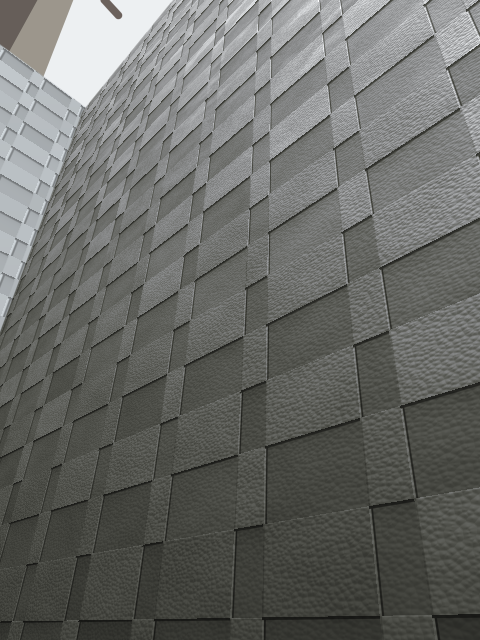
Give the GLSL for this texture, as a Shadertoy shader.

```glsl
// A tall stone-clad wall seen from below in two-point perspective: wide and narrow columns
// alternate raised and sunken tiles like a checkerboard. Each wall is unprojected through
// its vanishing points, then lit with lips, side faces, cellular grain and layered sines.

#define ZENITH vec2(0.4336, 1.6406)   // vanishing point of the uprights
#define LEFT_VP vec2(-0.527, 0.0208)  // vanishing point of the main wall
#define RIGHT_VP vec2(1.2344, 0.0208) // vanishing point of the side wall
#define NARROW 0.256                  // narrow column, share of a column pair
#define CORNER_U -7.11                // main wall left end, in column pairs
#define ROOF_V 25.8                   // main wall top, in rows
#define GRAIN 21.0                    // stone pits per row height
#define TILE_VARIATION 0.13
#define SUNKEN_TONE 0.87

vec2 hash2(vec2 p) {
    return fract(sin(vec2(dot(p, vec2(127.1, 311.7)), dot(p, vec2(269.5, 183.3)))) * 4375.85);
}

// Distance to the nearest scattered cell point
float cellular(vec2 p) {
    vec2 cell = floor(p), f = fract(p);
    float nearest = 2.0;
    for (int j = -1; j <= 1; j++)
        for (int i = -1; i <= 1; i++) {
            vec2 o = vec2(i, j);
            nearest = min(nearest, length(o + hash2(cell + o) - f));
        }
    return nearest;
}

float layeredSines(vec2 p) {
    float sum = 0.0, amp = 0.5;
    for (int i = 0; i < 4; i++) {
        sum += amp * sin(p.x + 1.7 * sin(p.y)) * sin(p.y * 1.2 + 1.3 * sin(p.x * 0.8));
        p = mat2(1.5, 1.1, -1.1, 1.5) * p + 2.3;
        amp *= 0.6;
    }
    return sum;
}

// Position on a wall whose level lines meet at vp
vec2 unproject(vec2 p, vec2 vp, float side) {
    vec2 a = vp - ZENITH, b = p - ZENITH;
    float depth = max(side * (a.x * b.y - a.y * b.x), 0.05);
    return vec2(p.x - ZENITH.x, p.y - vp.y) / depth;
}

float inside(float d, float blur) {
    return smoothstep(-0.7, 0.7, d / blur);
}

// Smoothed line of given width starting at d = 0, fading when thinner than a pixel
float band(float d, float width, float blur) {
    return inside(width - d, blur) * min(1.0, 1.5 * width / blur);
}

// Brightness of the tiled relief; sunken returns 1 on recessed tiles
float relief(vec2 uv, vec2 blur, out float sunken) {
    vec2 f = fract(uv);
    float row = floor(uv.y), isNarrow = step(f.x, NARROW);
    float fromLeft = f.x - NARROW * (1.0 - isNarrow);
    float fromTop = 1.0 - f.y;
    float isEven = 1.0 - mod(row, 2.0);
    sunken = 1.0 - abs(isNarrow - isEven);

    vec2 id = vec2(floor(uv.x) * 2.0 + isNarrow, row);
    float tone = 1.0 + TILE_VARIATION * (hash2(id).x - 0.5);

    // Recess: soft shadow, pale side face with a dark gap, dark underside
    float lip = 0.025 + 0.005 * max(uv.y, 0.0);
    float face = 0.011 + 0.003 * max(1.5 - uv.x, 0.0);
    float recess = tone * SUNKEN_TONE * (1.0 - 0.2 * exp(-6.0 * fromTop));
    recess *= 1.0 - 0.5 * band(fromLeft, face * 1.9, blur.x);
    recess = mix(recess, 1.22, band(fromLeft, face, blur.x));
    recess = mix(recess, 0.36, band(fromTop, lip, blur.y));

    // Raised tile: pale joint above, faint dark arris at the left
    float raised = tone + 0.28 * band(fromTop, 0.012, blur.y) * exp(-0.25 * max(uv.y, 0.0));
    raised *= 1.0 - 0.18 * band(fromLeft, 0.01, blur.x);
    return mix(raised, recess, sunken);
}

vec3 stoneColor(float light) {
    return light * mix(vec3(1.0, 1.015, 0.92), vec3(0.99, 1.0, 1.01), smoothstep(0.2, 0.6, light));
}

void mainImage(out vec4 fragColor, in vec2 fragCoord) {
    vec2 p = fragCoord / iResolution.y;
    float pixel = 1.0 / iResolution.y;
    float down = 1.0 - p.y;

    // Sky, far pillar, near beam and a small stick
    vec3 color = vec3(0.93, 0.94, 0.95);
    color = mix(color, vec3(0.61, 0.59, 0.55), inside(0.1146 - 0.39 * down - p.x, pixel));
    color = mix(color, vec3(0.40, 0.37, 0.35), inside(0.0586 - 0.55 * down - p.x, pixel));
    vec2 stick = p - vec2(0.163, 1.0), along = vec2(0.022, -0.024);
    float stickDist = length(stick - along * clamp(dot(stick, along) / dot(along, along), 0.0, 1.0));
    color = mix(color, vec3(0.42, 0.38, 0.36), inside(0.006 - stickDist, pixel));

    // Pale side wall
    float sunken;
    vec2 sideUV = unproject(p, RIGHT_VP, -1.0) * vec2(28.8, 36.4);
    vec2 sideBlur = fwidth(sideUV);
    float sideLight = mix(1.0, relief(sideUV, sideBlur, sunken), 0.55) * (0.70 + 0.06 * p.y);
    color = mix(color, sideLight * vec3(0.97, 1.0, 1.02), inside(26.06 - sideUV.y, sideBlur.y)
        * inside(-7.6 - sideUV.x, sideBlur.x));

    // Main wall
    vec2 uv = unproject(p, LEFT_VP, 1.0) * vec2(7.10, 9.293) + vec2(0.3697, -0.0887);
    vec2 blur = fwidth(uv);
    float tiles = relief(uv, blur, sunken);
    float light = 0.25 + 0.22 * p.y + 0.25 * p.y * p.y;
    vec2 stone = uv * vec2(1.31, 1.0);
    vec2 pits = stone * GRAIN;
    float bump = cellular(pits + vec2(0.12, 0.38)) - cellular(pits);
    float visible = 1.0 / (1.0 + pow(GRAIN * blur.y, 2.0));
    float grain = bump * visible * mix(0.38, 0.85, p.y) * (1.0 - 0.35 * sunken);
    float wear = 0.07 * layeredSines(stone * 3.1);
    float chalk = 0.16 * smoothstep(0.15, 0.6, layeredSines(stone * vec2(1.1, 2.6) + 4.0))
        * smoothstep(0.6, 1.0, p.y);
    light *= tiles * (1.0 + grain + wear + chalk);
    light *= 1.0 - 0.25 * exp(-5.0 * max(uv.x - CORNER_U, 0.0));
    float wall = inside(uv.x - CORNER_U, blur.x) * inside(ROOF_V - uv.y, blur.y);
    color = mix(color, stoneColor(light), wall);

    fragColor = vec4(clamp(color, 0.0, 1.0), 1.0);
}
```
